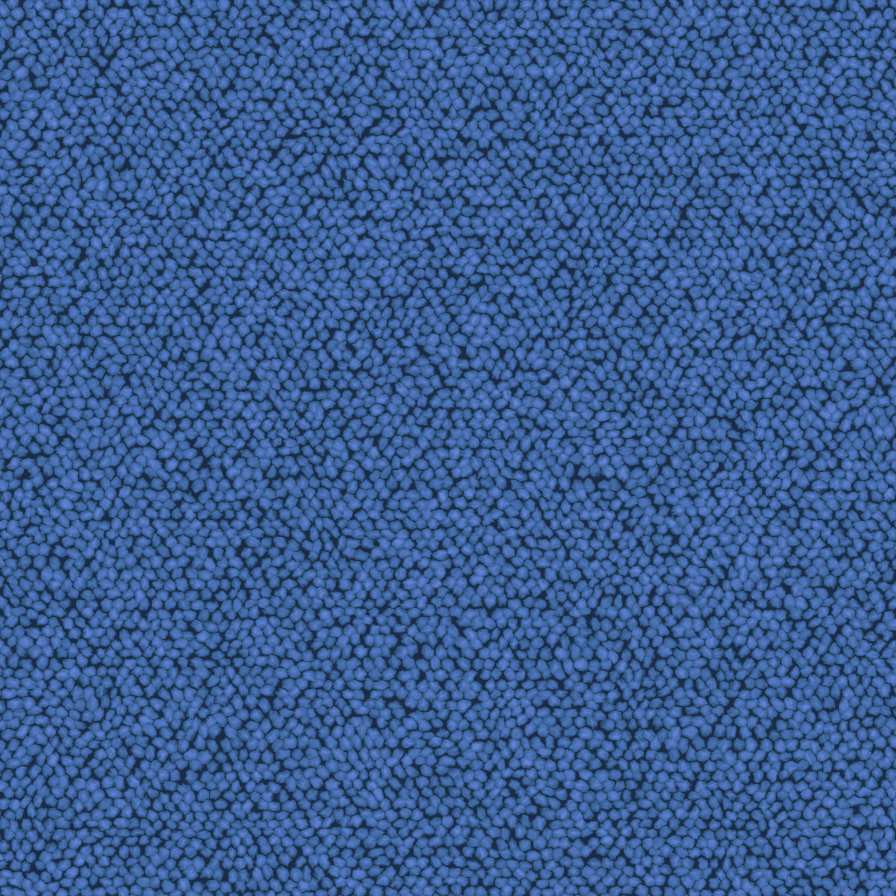
A WebGL 2 fragment shader for this texture:

```glsl
#version 300 es
precision highp float;
// Blue nubbly wool weave: staggered, uneven domed loops with fine fibres and dark gaps.

uniform vec2 u_resolution;
out vec4 fragColor;

const float COLUMNS = 68.0;        // loops across the canvas
const float ROW_PITCH = 0.76;      // row spacing relative to column spacing
const float JITTER = 0.3;          // scatter of loop centres
const float STRETCH = 0.2;         // elongation of loops
const float HEIGHT_SPREAD = 0.085; // unevenness of loop heights
const float WARP = 0.6;            // slow waviness of the rows
const float RAGGED = 0.2;          // fuzziness of the loop outlines
const float BASE_TONE = 0.87;
const float DOME_GAIN = 3.5;       // contrast between crown and gap
const vec2 LIGHT = vec2(0.12, 0.42);
const float FIBRE_GAIN = 0.36;
const float FUZZ_GAIN = 0.2;
const float STRAY_GAIN = 0.14;
const float CLOUD_GAIN = 0.05;     // slow tonal drift

const vec3 GAP = vec3(0.10, 0.17, 0.28);
const vec3 SHADOW = vec3(0.13, 0.21, 0.34);
const vec3 DEEP = vec3(0.17, 0.30, 0.45);
const vec3 DIM = vec3(0.21, 0.36, 0.55);
const vec3 MIDDLE = vec3(0.25, 0.41, 0.64);
const vec3 BRIGHT = vec3(0.29, 0.44, 0.71);
const vec3 CROWN = vec3(0.34, 0.47, 0.77);
const vec3 GLINT = vec3(0.39, 0.52, 0.83);

vec3 hash3(vec2 p) {
  vec3 q = fract(p.xyx * vec3(0.1031, 0.1030, 0.0973));
  q += dot(q, q.yxz + 33.33);
  return fract((q.xxy + q.yzz) * q.zyx);
}

float noise(vec2 p) {
  vec2 cell = floor(p);
  vec2 f = fract(p);
  f = f * f * (3.0 - 2.0 * f);
  float low = mix(hash3(cell).x, hash3(cell + vec2(1, 0)).x, f.x);
  float high = mix(hash3(cell + vec2(0, 1)).x, hash3(cell + 1.0).x, f.x);
  return mix(low, high, f.y);
}

float linearStep(float a, float b, float x) {
  return clamp((x - a) / (b - a), 0.0, 1.0);
}

// Dyed wool colour for a tone from 0 (gap) to 1 (crown)
vec3 woolColor(float tone) {
  vec3 c = mix(GAP, SHADOW, linearStep(-0.12, 0.03, tone));
  c = mix(c, DEEP, linearStep(0.03, 0.135, tone));
  c = mix(c, DIM, linearStep(0.135, 0.31, tone));
  c = mix(c, MIDDLE, linearStep(0.31, 0.525, tone));
  c = mix(c, BRIGHT, linearStep(0.525, 0.745, tone));
  c = mix(c, CROWN, linearStep(0.745, 0.92, tone));
  return mix(c, GLINT, linearStep(0.92, 1.15, tone));
}

vec3 weave(vec2 uv) {
  vec2 p = uv * COLUMNS + 20.0;
  p += WARP * (vec2(noise(p * 0.3), noise(p * 0.3 + 57.0)) - 0.5);
  p += RAGGED * (vec2(noise(p * 3.1 + 7.0), noise(p * 3.1 + 83.0)) - 0.5);

  // Highest loop at this point
  float row = floor(p.y / ROW_PITCH);
  float top = -10.0;
  vec2 topOffset = vec2(0.0);
  vec2 topGrain = vec2(0.0);
  for (int j = -2; j <= 2; j++) {
    float y = row + float(j);
    float stagger = 0.5 * mod(y, 2.0);
    float column = floor(p.x - stagger);
    for (int i = -1; i <= 1; i++) {
      vec2 id = vec2(column + float(i), y);
      vec3 rnd = hash3(id);
      vec3 shape = hash3(id + 271.0);
      vec2 centre = vec2(id.x + stagger + 0.5, (y + 0.5) * ROW_PITCH);
      vec2 offset = p - centre - JITTER * (rnd.xy - 0.5);
      float angle = 3.14159 * shape.x;
      vec2 axis = vec2(cos(angle), sin(angle));
      vec2 local = vec2(dot(offset, axis), dot(offset, vec2(-axis.y, axis.x)));
      float ratio = 1.0 + STRETCH * shape.y;
      vec2 oval = local * vec2(1.0 / ratio, ratio);
      float height = HEIGHT_SPREAD * (rnd.z - 0.5) - dot(oval, oval);
      if (height > top) {
        top = height;
        topOffset = offset;
        topGrain = local * vec2(3.0, 8.0) + 90.0 * shape.yz;
      }
    }
  }

  // Dome shading, fibres along each loop, fuzz, stray hairs and slow drift
  float tone = BASE_TONE + DOME_GAIN * top + dot(topOffset, LIGHT);
  tone += FIBRE_GAIN * (noise(topGrain) - 0.5);
  tone += FUZZ_GAIN * (noise(p * 6.0 + 41.0) - 0.5);
  float hair = abs(noise(p * 1.3 + 13.0) - 0.5);
  tone += STRAY_GAIN * (1.0 - smoothstep(0.0, 0.09, hair)) - 0.02;
  tone += CLOUD_GAIN * (noise(p * 0.13 + 31.0) - 0.5);
  return woolColor(tone);
}

void main() {
  // Four samples per pixel smooth the creases
  vec3 color = vec3(0.0);
  for (int k = 0; k < 4; k++) {
    vec2 shift = vec2(k % 2, k / 2) * 0.5 - 0.25;
    color += weave((gl_FragCoord.xy + shift) / u_resolution.y);
  }
  fragColor = vec4(color * 0.25, 1.0);
}
```
